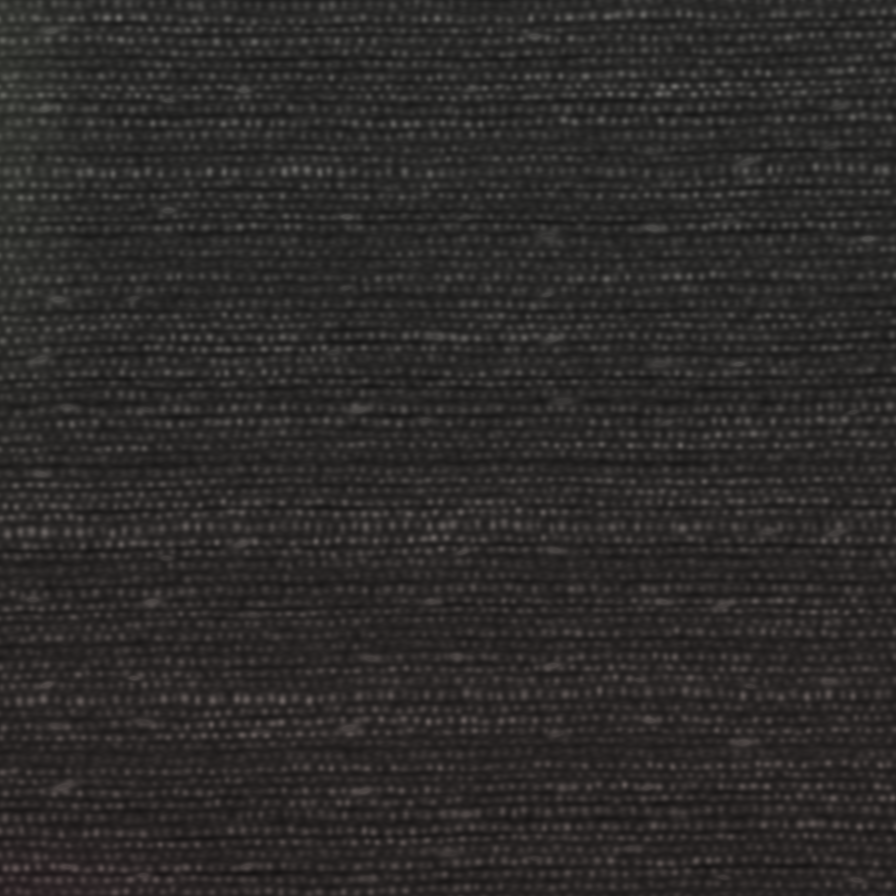
Give the GLSL for this texture, as a Shadertoy shader.

```glsl
// Dark woven cloth: staggered rows of soft pale stitches on near-black threads.
// Rows are bent by layered sines; hashed strengths make uneven bands, and a
// sparse cell grid scatters slubs. Cellular noise adds a mottled grain.

const vec2 STITCHES = vec2(74.0, 75.0);   // stitches across, rows up
const vec2 SLUB_GRID = vec2(9.0, 14.0);
const vec3 TINT_TOP = vec3(1.0, 0.99, 0.965);
const vec3 TINT_BOTTOM = vec3(1.07, 0.975, 0.955);

float hash(vec2 p) {
    vec3 q = fract(vec3(p.xyx) * 0.1031);
    q += dot(q, q.yzx + 33.33);
    return fract((q.x + q.y) * q.z);
}

vec2 hash2(vec2 p) {
    return vec2(hash(p), hash(p + 57.3));
}

float softSpot(vec2 offset, vec2 radius) {
    vec2 d = offset / radius;
    return exp(-dot(d, d));
}

// Distance to the nearest scattered point, in cell units
float cellular(vec2 p) {
    vec2 cell = floor(p);
    float nearest = 2.0;
    for (int j = -1; j <= 1; j++)
    for (int i = -1; i <= 1; i++) {
        vec2 c = cell + vec2(i, j);
        nearest = min(nearest, length(c + hash2(c) - p));
    }
    return nearest;
}

// Slow change of strength along one thread, about -1 to 1
float threadWave(float x, float row) {
    float phase = 6.2832 * hash(vec2(row, 3.0));
    return 0.4 * sin(9.0 * x + phase)
         + 0.35 * sin(23.0 * x + 2.3 * phase)
         + 0.25 * sin(51.0 * x + 4.1 * phase);
}

// Canvas position to row units, with a slight tilt and uneven spacing
float rowCoordinate(vec2 uv, float rows) {
    float y = uv.y - 0.007 * uv.x + 0.002 * sin(6.0 * uv.x + 5.0 * uv.y)
            + 0.0008 * sin(21.0 * uv.x - 17.0 * uv.y);
    return y * rows + 0.14 * sin(41.0 * y) + 0.09 * sin(97.0 * y + 1.0)
         + 0.05 * sin(173.0 * y + 2.0);
}

// Sum of the soft stitches around a point in weave units
float stitches(vec2 p, float x) {
    float sum = 0.0;
    float baseRow = floor(p.y);
    for (int j = -1; j <= 1; j++) {
        float row = baseRow + float(j);
        float shift = 0.5 * mod(row, 2.0) + 0.12 * hash(vec2(row, 8.0));
        float along = p.x + shift + 0.22 * threadWave(x, row + 90.0);
        float strength = mix(0.5, 1.15, hash(vec2(row, 21.0)));
        strength *= 1.0 + 0.35 * threadWave(x, row);
        float height = 0.5 + 0.12 * threadWave(x, row + 50.0);
        float column = floor(along);
        for (int i = -1; i <= 1; i++) {
            vec2 id = vec2(column + float(i), row);
            vec2 jitter = (hash2(id + 11.0) - 0.5) * vec2(0.3, 0.2);
            vec2 offset = vec2(along, p.y) - id - vec2(0.5, height) - jitter;
            float glow = mix(0.5, 1.35, hash(id + 40.0));
            float stretch = mix(0.28, 0.4, hash(id + 75.0));
            sum += strength * glow * softSpot(offset, vec2(stretch, 0.33));
        }
    }
    return sum;
}

// Dark gap between neighbouring rows, fading in and out along the thread
float threadGap(float y, float x) {
    float edge = floor(y + 0.5);
    float depth = mix(0.1, 1.0, hash(vec2(edge, 70.0)));
    depth *= 1.0 + 0.7 * threadWave(x, edge + 30.0);
    float d = (y - edge - 0.1 * threadWave(x, edge + 140.0)) / 0.28;
    return depth * exp(-d * d);
}

// Short raised flecks, at most one per grid cell
float slubs(vec2 uv, vec2 grid) {
    vec2 p = uv * grid;
    vec2 id = floor(p);
    vec2 centre = 0.25 + 0.5 * hash2(id + 5.0);
    vec2 offset = (fract(p) - centre) / grid;
    offset.y -= offset.x * (hash(id + 61.0) - 0.35) * 0.4;
    vec2 size = vec2(0.0115, 0.0045) * mix(0.6, 1.15, hash(id + 17.0));
    float shown = step(0.45, hash(id + 29.0)) * mix(0.45, 1.0, hash(id + 83.0));
    return shown * min(1.0, 1.4 * softSpot(offset, size));
}

void mainImage(out vec4 fragColor, in vec2 fragCoord) {
    vec2 uv = fragCoord / iResolution.y;
    vec2 weave = vec2(uv.x * STITCHES.x, rowCoordinate(uv, STITCHES.y));

    // Threads, stitches and slubs
    float slub = slubs(uv, SLUB_GRID);
    float patches = 1.0 + 0.1 * sin(31.0 * uv.y + 2.0 * sin(5.0 * uv.x))
                  + 0.06 * sin(13.0 * uv.x + 19.0 * uv.y);
    float light = 0.14 - 0.03 * threadGap(weave.y, uv.x);
    light += 0.135 * patches * stitches(weave, uv.x) * (1.0 - 0.8 * slub);
    light += 0.155 * slub;
    light += 0.045 * (0.45 - cellular(uv * vec2(70.0, 125.0)));

    // Broad light and colour drift
    light *= mix(0.93, 1.04, uv.y);
    vec3 color = light * mix(TINT_BOTTOM, TINT_TOP, smoothstep(0.1, 0.8, uv.y));
    float cornerGlow = softSpot(uv - vec2(0.0, 0.9), vec2(0.07, 0.3));
    color += cornerGlow * vec3(0.046, 0.054, 0.04);
    color += softSpot(uv, vec2(0.2, 0.06)) * vec3(0.02, 0.0, 0.01);
    fragColor = vec4(color, 1.0);
}
```
